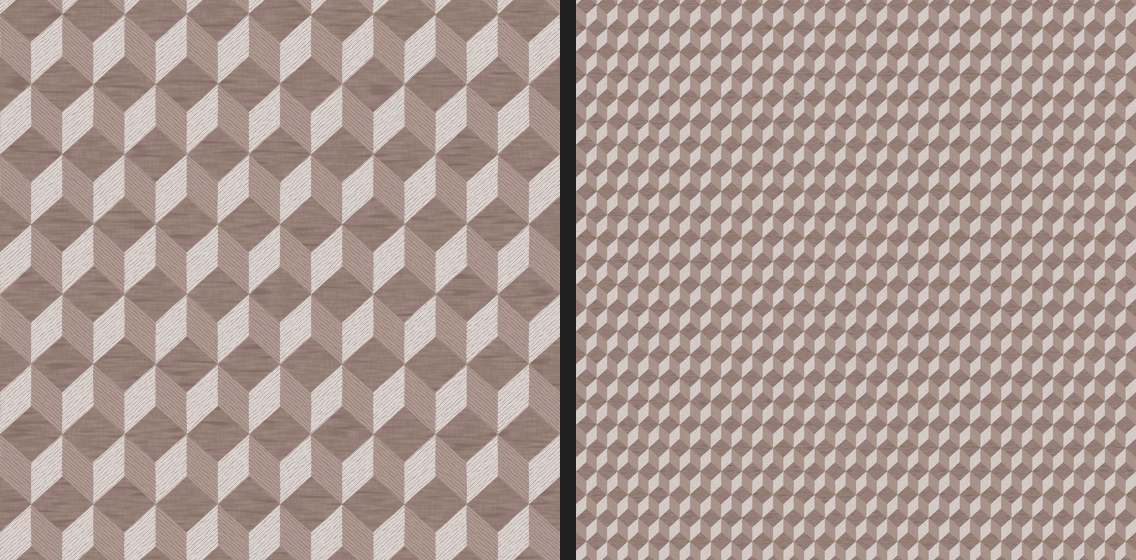
Left, the tile; right, the same tile 3 across and 3 down.
A Shadertoy shader for this pattern:

```glsl
// Tumbling-block cubes in woven grasscloth: plain dark tops, ribbed light and mid-tone sides.
const vec2  REPEATS     = vec2(9.0, 4.0);  // cubes across, double rows down
const float ROW_OFFSET  = 0.398;           // height of the first row, in cells
const float TOP_HALF    = 0.2;             // half height of a top diamond, in cells
const float RIBS        = 11.0;            // threads per side face
const float RIB_WOBBLE  = 0.38;
const float EDGE_WOBBLE = 0.0012;
const float TAU         = 6.2831853;

const vec3 TOP_DARK   = vec3(0.50, 0.41, 0.38);
const vec3 TOP_BASE   = vec3(0.56, 0.47, 0.44);
const vec3 TOP_THREAD = vec3(0.62, 0.53, 0.50);
const vec3 MID_GROOVE = vec3(0.59, 0.50, 0.47);
const vec3 MID_THREAD = vec3(0.69, 0.61, 0.58);
const vec3 PALE_GROOVE = vec3(0.70, 0.64, 0.61);
const vec3 PALE_THREAD = vec3(0.87, 0.845, 0.835);

uint mixBits(uint n) {
    n = (n ^ (n >> 16)) * 0x7feb352du;
    n = (n ^ (n >> 15)) * 0x846ca68bu;
    return n ^ (n >> 16);
}

float hash(vec2 cell) {
    return float(mixBits(uint(cell.x) + mixBits(uint(cell.y) + 17u)) >> 8) / 16777216.0;
}

float cornerSlope(vec2 cell, vec2 period, vec2 toPoint) {
    float angle = TAU * hash(mod(cell, period));
    return dot(vec2(cos(angle), sin(angle)), toPoint);
}

// Gradient noise that wraps after a whole period
float noise(vec2 p, vec2 period) {
    vec2 i = floor(p), f = p - i;
    vec2 w = f * f * f * (f * (f * 6.0 - 15.0) + 10.0);
    vec2 e = vec2(1.0, 0.0);
    float low  = mix(cornerSlope(i, period, f), cornerSlope(i + e.xy, period, f - e.xy), w.x);
    float high = mix(cornerSlope(i + e.yx, period, f - e.yx), cornerSlope(i + e.xx, period, f - e.xx), w.x);
    return mix(low, high, w.y);
}

float tiledNoise(vec2 uv, vec2 frequency) {
    return noise(uv * frequency, frequency);
}

// Horizontal weave with occasional dark slubs
vec3 topCloth(vec2 uv) {
    float weft = tiledNoise(uv, vec2(28.0, 210.0));
    float warp = tiledNoise(uv, vec2(230.0, 60.0));
    float slub = tiledNoise(uv, vec2(14.0, 120.0));
    float patchy = tiledNoise(uv, vec2(12.0, 16.0));
    vec3 cloth = mix(TOP_BASE, TOP_THREAD, clamp(0.38 + 1.1 * weft + 0.5 * warp + 0.3 * patchy, 0.0, 1.0));
    return mix(cloth, TOP_DARK, 0.75 * smoothstep(0.15, 0.5, slub));
}

// Slanted threads; rib counts threads down the face, pale picks the light side
vec3 sideCloth(vec2 uv, float rib, vec2 face, float pale) {
    float lane = 32.0 * (face.x + 2.0 * REPEATS.x * face.y);
    float bend = noise(vec2(uv.x * 90.0, rib * 0.7 + lane), vec2(90.0, 8192.0));
    float grain = noise(vec2(uv.x * 126.0, rib * 2.0 + lane), vec2(126.0, 8192.0));
    float fleck = tiledNoise(uv, vec2(240.0));
    float wave = 0.5 + 0.5 * cos(TAU * (rib + RIB_WOBBLE * bend + hash(face)));
    float paleGroove = smoothstep(0.5, 1.0, wave) * (0.6 + 0.7 * grain) + 0.22 * fleck + 0.06;
    float midGroove = smoothstep(0.25, 1.0, wave) * (0.75 + 0.6 * grain) + 0.2 * fleck;
    vec3 paleCloth = mix(PALE_THREAD, PALE_GROOVE, clamp(paleGroove, 0.0, 1.0));
    vec3 midCloth = mix(MID_THREAD, MID_GROOVE, clamp(midGroove, 0.0, 1.0));
    return mix(midCloth, paleCloth, pale);
}

void mainImage(out vec4 fragColor, in vec2 fragCoord) {
    vec2 uv = fragCoord / iResolution.xy;
    float blur = 0.75 / min(iResolution.x, iResolution.y);

    // Slightly uneven hand-cut edges
    vec2 wobble = vec2(tiledNoise(uv, vec2(18.0, 20.0)), tiledNoise(uv, vec2(21.0, 17.0)));
    vec2 p = (uv + EDGE_WOBBLE * wobble) * REPEATS - vec2(0.0, ROW_OFFSET);

    // Cell centred on a top; its corners hold the staggered neighbours
    vec2 q = p - round(p);
    vec2 a = abs(q);
    float zigzag = 2.0 * a.x;

    // Distance to the nearest top diamond
    float rise = min(a.y - TOP_HALF * (1.0 - zigzag), 0.5 - a.y - TOP_HALF * zigzag);
    vec2 slope = vec2(2.0 * TOP_HALF * REPEATS.x, REPEATS.y);
    float topDistance = rise / length(slope);

    // Sides alternate across each vertical fold
    float foldDistance = min(a.x, 0.5 - a.x) / REPEATS.x;
    float pale = smoothstep(-blur, blur, -sign(q.x * q.y) * foldDistance);

    // Threads run parallel to the slanted edges
    vec2 face = mod(floor(2.0 * p), 2.0 * REPEATS);
    float rib = RIBS * (a.y + TOP_HALF * zigzag - TOP_HALF) / (0.5 - TOP_HALF);

    vec3 color = mix(topCloth(uv), sideCloth(uv, rib, face, pale), smoothstep(-blur, blur, topDistance));
    fragColor = vec4(color, 1.0);
}
```
